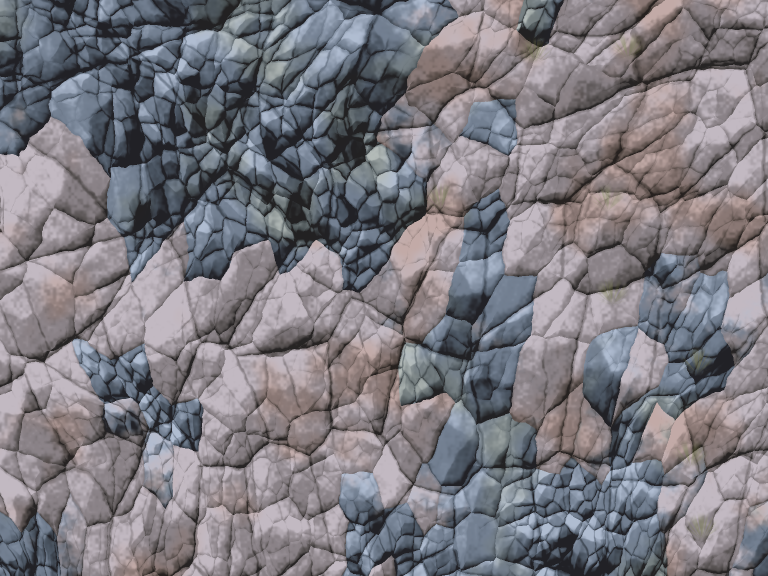
Write a Shadertoy shader that draws this texture.

```glsl
// A fractured cliff of blue-grey slabs and pale pinkish granite.
// Three sizes of Voronoi blocks are cut into lit facets, then shaded with
// cracks, undercuts and grain; a mask per block chooses the kind of rock.

const vec2 LIGHT = vec2(-0.45, 0.89);

struct Block { vec2 center; vec2 offset; vec2 outward; float edge; };

float hash(vec2 p) {
    vec3 h = fract(vec3(p.xyx) * 0.1031);
    h += dot(h, h.yzx + 33.33);
    return fract((h.x + h.y) * h.z);
}

vec2 hash2(vec2 p) { return vec2(hash(p), hash(p + 71.7)); }

float noise(vec2 p) {
    vec2 i = floor(p), f = fract(p);
    f = f * f * (3.0 - 2.0 * f);
    float low = mix(hash(i), hash(i + vec2(1, 0)), f.x);
    float high = mix(hash(i + vec2(0, 1)), hash(i + 1.0), f.x);
    return mix(low, high, f.y);
}

float fbm(vec2 p) {
    float sum = 0.0, gain = 0.5;
    for (int i = 0; i < 4; i++) {
        sum += gain * noise(p);
        p = mat2(1.6, 1.2, -1.2, 1.6) * p + 5.3;
        gain *= 0.5;
    }
    return sum / 0.9375;
}

// Nearest Voronoi cell, with the distance and direction to its border
Block findBlock(vec2 p) {
    vec2 cell = floor(p), a = vec2(9), b = vec2(9);
    for (int y = -1; y <= 1; y++)
    for (int x = -1; x <= 1; x++) {
        vec2 id = cell + vec2(x, y);
        vec2 d = id + 0.08 + 0.84 * hash2(id) - p;
        if (dot(d, d) < dot(a, a)) { b = a; a = d; }
        else if (dot(d, d) < dot(b, b)) b = d;
    }
    vec2 n = normalize(b - a);
    return Block(p + a, -a, n, dot(0.5 * (a + b), n));
}

// Light on a three-sided roof with a random turn, from -1 to 1
float facet(Block k, vec2 seed) {
    float sum = 0.0, total = 0.0;
    for (int i = 0; i < 3; i++) {
        float r = hash(seed + float(i) * 3.7);
        float angle = 2.094 * (float(i) + r);
        vec2 n = vec2(cos(angle), sin(angle));
        float weight = exp(45.0 * (dot(n, k.offset) + 0.3 * r));
        sum += weight * dot(n, LIGHT);
        total += weight;
    }
    return sum / total;
}

float crack(Block k, float width) { return 1.0 - smoothstep(0.0, width, k.edge); }

// Dark below a block, a thin bright rim on top
float rim(Block k, float reach) {
    float up = dot(k.outward, LIGHT);
    return min(up, 0.0) * crack(k, reach) + 0.4 * max(up, 0.0) * crack(k, 0.5 * reach);
}

float blob(vec2 p, vec2 center, vec2 radius) {
    vec2 d = (p - center) / radius;
    return exp(-dot(d, d));
}

float graniteMask(vec2 c) {
    float m = blob(c, vec2(0.25, 0.15), vec2(0.5, 0.3));
    m = max(m, blob(c, vec2(0.10, 0.50), vec2(0.14, 0.30)));
    m = max(m, blob(c, vec2(0.75, 0.75), vec2(0.08, 0.35)));
    m = max(m, blob(c, vec2(1.00, 0.78), vec2(0.30, 0.20)));
    m = max(m, blob(c, vec2(1.36, 0.30), vec2(0.14, 0.50)));
    m = max(m, blob(c, vec2(0.65, 0.35), vec2(0.20, 0.15)));
    return 0.5 * m - 0.25 + 1.2 * (fbm(c * 4.0) - 0.5) + 0.25 * (hash(c * 97.0) - 0.5);
}

vec3 ramp(float t, vec3 dark, vec3 shade, vec3 body, vec3 pale) {
    vec3 c = mix(dark, shade, smoothstep(0.0, 0.3, t));
    c = mix(c, body, smoothstep(0.25, 0.6, t));
    return mix(c, pale, smoothstep(0.6, 1.0, t));
}

// Sparse fans of dry grass blades
float tuft(vec2 p) {
    vec2 g = p * 7.0, id = floor(g);
    vec2 d = g - id - 0.35 - 0.3 * hash2(id + 9.0);
    float blades = noise(vec2(atan(d.x, d.y + 0.16) * 14.0, id.x * 5.0 + id.y));
    float body = 1.0 - smoothstep(0.04, 0.24, length(d * vec2(1.0, 1.2)));
    return step(hash(id + 31.0), 0.16) * body * smoothstep(0.25, 0.7, blades);
}

vec3 cliff(vec2 p) {
    // Slabs lean left at the left side and right at the right side
    vec2 q = p - vec2((p.y - 0.5) * mix(-0.25, 0.4, p.x / 1.33), 0.0);
    q += 0.07 * (vec2(noise(p * 5.0), noise(p * 5.0 + 40.0)) - 0.5);
    q += 0.012 * (vec2(fbm(p * 38.0), fbm(p * 38.0 + 17.0)) - 0.5);

    vec2 slabScale = vec2(15.0, 9.5);
    Block mass = findBlock(q * vec2(7.0, 5.0));
    Block slab = findBlock(q * slabScale + 20.0);
    Block chip = findBlock(q * vec2(34.0, 22.0) + 50.0);
    float granite = smoothstep(-0.03, 0.03, graniteMask((slab.center - 20.0) / slabScale)
        + 0.12 * (fbm(p * 30.0) - 0.5));

    // Facets, then joints and undercuts
    float chipId = hash(floor(chip.center));
    float broken = mix(1.0, 0.4, granite) * smoothstep(0.25, 0.6, fbm(p * 6.0 + 8.0));
    float tone = mix(0.55, 0.76, granite) + 0.17 * facet(mass, floor(mass.center));
    tone += mix(0.20, 0.13, granite) * facet(slab, floor(slab.center));
    tone += broken * (0.17 * facet(chip, floor(chip.center)) + 0.16 * (chipId - 0.5));
    tone += 0.28 * rim(mass, 0.16) + 0.30 * rim(slab, 0.20) + 0.28 * broken * rim(chip, 0.25);
    tone -= 0.30 * crack(mass, 0.035) + 0.26 * crack(slab, 0.06) * noise(p * 16.0);
    tone -= broken * (0.30 * crack(chip, 0.10) + 0.30 * step(chipId, 0.08));

    // Streaks on slabs, coarse speckle on granite
    float streak = noise(q * vec2(110.0, 38.0)) - 0.5;
    float speckle = noise(p * 190.0) + 0.6 * noise(p * 95.0) - 0.8;
    tone += mix(0.14 * streak + 0.09 * speckle, 0.19 * speckle, granite);
    tone += 0.25 * (fbm(p * 13.0) - 0.5);

    vec3 slate = ramp(tone, vec3(0.13, 0.13, 0.15), vec3(0.28, 0.32, 0.37),
        vec3(0.45, 0.50, 0.57), vec3(0.69, 0.74, 0.82));
    vec3 pink = ramp(tone, vec3(0.15, 0.14, 0.14), vec3(0.34, 0.32, 0.32),
        vec3(0.54, 0.51, 0.53), vec3(0.76, 0.725, 0.76));
    float stain = smoothstep(0.5, 0.75, fbm(p * 8.0 + 60.0));
    slate = mix(slate, slate * vec3(1.02, 0.99, 0.88), stain);
    pink = mix(pink, pink * vec3(1.0, 0.92, 0.86), stain);
    vec3 grass = vec3(0.47, 0.47, 0.36) + 0.3 * (tone - 0.5);
    return mix(mix(slate, pink, granite), grass, 0.7 * tuft(p));
}

void mainImage(out vec4 fragColor, in vec2 fragCoord) {
    // Four samples per pixel smooth the edges
    vec3 color = vec3(0);
    for (int i = 0; i < 4; i++) {
        vec2 shift = 0.5 * vec2(i & 1, i >> 1) - 0.25;
        color += 0.25 * cliff((fragCoord + shift) / iResolution.y);
    }
    fragColor = vec4(color, 1.0);
}
```
